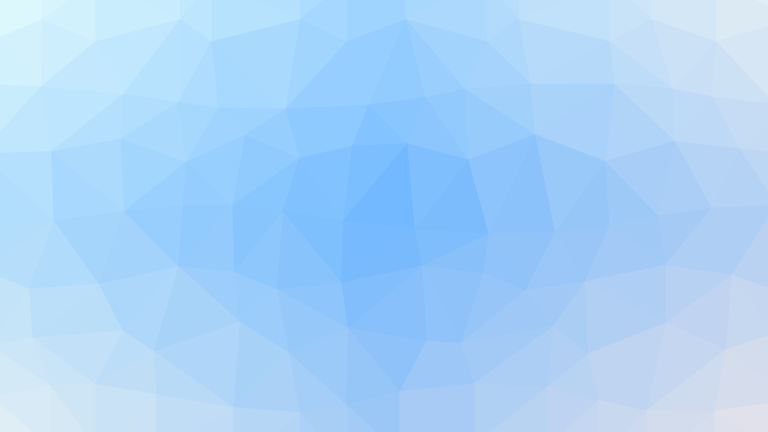
Write a Shadertoy shader that draws this background.

```glsl
// A low-poly sheet of pale blue triangles, deepest blue at the centre.
// Grid nodes are displaced by a sine wave per row, each cell is split along its
// better diagonal, and each triangle is filled flat by the tint at its middle.

const float ROWS = 7.02;                  // cells over the canvas height
const vec2 GRID_CENTER = vec2(5.5, 3.0);  // grid position of the canvas centre

const vec3 CORE = vec3(0.42, 0.71, 1.0);
const vec3 LEFT_TINT = vec3(0.26, 0.15, -0.01);
const vec3 RIGHT_TINT = vec3(0.27, 0.10, -0.045);
const vec3 TOP_TINT = vec3(0.20, 0.12, 0.0);
const vec3 BOTTOM_TINT = vec3(0.20, 0.075, -0.035);

// Node waves per row: offset, amplitude, frequency, phase
const vec4 WAVE_X[7] = vec4[7](
    vec4(-0.05, 0.26, 2.55, 1.60), vec4(0.03, 0.26, 1.55, -2.01),
    vec4(0.07, 0.21, 0.70, -1.47), vec4(0.05, 0.23, 0.95, -1.22),
    vec4(-0.05, 0.23, 1.50, -3.45), vec4(0.00, 0.26, 2.64, 3.75),
    vec4(-0.05, 0.20, 1.45, 0.91));
const vec4 WAVE_Y[7] = vec4[7](
    vec4(-0.02, 0.18, 3.14, 3.14), vec4(0.05, 0.21, 0.65, -2.40),
    vec4(-0.10, 0.23, 2.59, 1.37), vec4(0.05, 0.24, 0.66, -4.80),
    vec4(0.00, 0.21, 1.60, -0.55), vec4(-0.02, 0.26, 2.64, 1.60),
    vec4(-0.05, 0.24, 0.95, -3.70));

float wave(vec4 w, float t) {
    return w.x + w.y * cos(w.z * t + w.w);
}

float cross2(vec2 a, vec2 b) {
    return a.x * b.y - a.y * b.x;
}

// Displaced position of a grid node
vec2 gridNode(vec2 id) {
    int row = int(clamp(id.y, 0.0, 6.0));
    return id + vec2(wave(WAVE_X[row], id.x), wave(WAVE_Y[row], id.x));
}

// Tint from the centre (0) towards the canvas borders (-1 and 1)
vec3 tint(vec2 pos) {
    vec2 reach = pow(min(abs(pos), 1.0), vec2(0.9));
    vec3 sideways = pos.x < 0.0 ? LEFT_TINT : RIGHT_TINT;
    vec3 upright = pos.y < 0.0 ? TOP_TINT : BOTTOM_TINT;
    return CORE + sideways * reach.x + upright * reach.y;
}

// Signed distance to the line a-b, positive on the inner side
float edgeDistance(vec2 p, vec2 a, vec2 b) {
    return cross2(normalize(b - a), p - a);
}

// Flat triangle: premultiplied colour and smooth coverage
vec4 facet(vec2 p, vec2 a, vec2 b, vec2 c, vec2 halfSize, float pixelSize) {
    float inside = min(edgeDistance(p, a, b),
                       min(edgeDistance(p, b, c), edgeDistance(p, c, a)));
    float coverage = clamp(inside / pixelSize + 0.5, 0.0, 1.0);
    vec2 middle = (a + b + c) / 3.0;
    return vec4(tint((middle - GRID_CENTER) / halfSize), 1.0) * coverage;
}

// True when diagonal a-c satisfies the Delaunay angle test
bool splitsAlongAC(vec2 a, vec2 b, vec2 c, vec2 d) {
    float sinB = cross2(c - b, a - b), cosB = dot(c - b, a - b);
    float sinD = cross2(a - d, c - d), cosD = dot(a - d, c - d);
    return sinB * cosD + cosB * sinD >= 0.0;
}

// One grid cell as two triangles
vec4 gridCell(vec2 p, vec2 id, vec2 halfSize, float pixelSize) {
    vec2 a = gridNode(id);
    vec2 b = gridNode(id + vec2(1.0, 0.0));
    vec2 c = gridNode(id + vec2(1.0, 1.0));
    vec2 d = gridNode(id + vec2(0.0, 1.0));
    if (splitsAlongAC(a, b, c, d)) {
        return facet(p, a, b, c, halfSize, pixelSize)
             + facet(p, a, c, d, halfSize, pixelSize);
    }
    return facet(p, a, b, d, halfSize, pixelSize)
         + facet(p, b, c, d, halfSize, pixelSize);
}

void mainImage(out vec4 fragColor, in vec2 fragCoord) {
    float pixelSize = ROWS / iResolution.y;
    vec2 halfSize = 0.5 * iResolution.xy * pixelSize;
    vec2 fromCenter = (fragCoord - 0.5 * iResolution.xy) * pixelSize;
    vec2 p = GRID_CENTER + fromCenter * vec2(1.0, -1.0);  // rows count downwards

    // Displaced cells can reach into their neighbours
    vec4 sum = vec4(0.0);
    for (int y = -1; y <= 1; y++) {
        for (int x = -1; x <= 1; x++) {
            vec2 id = floor(p) + vec2(float(x), float(y));
            sum += gridCell(p, id, halfSize, pixelSize);
        }
    }
    fragColor = vec4(sum.rgb / max(sum.a, 0.001), 1.0);
}
```
